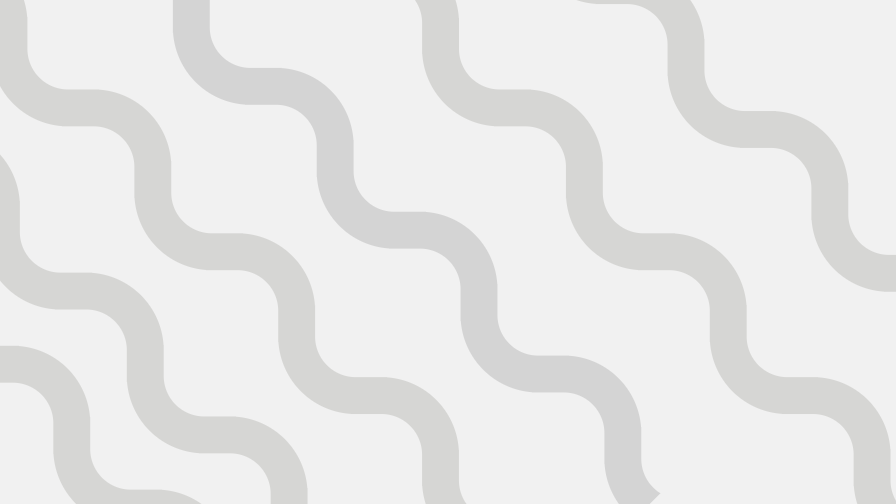
A Shadertoy shader for this pattern:

```glsl
// Six thick grey wavy lines running down diagonally over a pale ground.
// Each is a staircase with rounded corners, folded to one corner per cell;
// one line is a cooler grey and is cut off square near the bottom edge.

// Lengths are in canvas heights, with y measured down from the top.
const float STEP = 0.2854;         // side of one stair
const float CORNER_RADIUS = 0.1171;
const float HALF_WIDTH = 0.0366;
const float CUT_POSITION = 2.289;  // x + y where the cut line ends
const int CUT_LINE = 1;
const int LINE_COUNT = 6;

const vec3 GROUND = vec3(0.945);
const vec3 WARM_GREY = vec3(0.840, 0.840, 0.832);
const vec3 COOL_GREY = vec3(0.832);

// One inner corner of each staircase
const vec2 LINE_ORIGIN[LINE_COUNT] = vec2[](
    vec2(0.0178, 0.2141), vec2(0.3796, 0.1713), vec2(0.8741, 0.2141),
    vec2(1.3611, 0.2569), vec2(0.0028, 0.5775), vec2(0.1424, 1.0081));

// Distance to the centre of an endless staircase with rounded corners
float stairDistance(vec2 p) {
    float cell = floor((p.x + p.y) / STEP + 0.5);
    p -= STEP * vec2(ceil(cell * 0.5), floor(cell * 0.5));

    // Odd corners are even ones turned by half a turn
    if (mod(cell, 2.0) > 0.5) p = -p;

    // Legs now lie along +x and +y, joined by a quarter circle
    vec2 inset = max(CORNER_RADIUS - vec2(p.x, -p.y), 0.0);
    return abs(length(inset) - CORNER_RADIUS);
}

void mainImage(out vec4 fragColor, in vec2 fragCoord) {
    float pixel = 1.0 / iResolution.y;
    vec2 p = vec2(fragCoord.x, iResolution.y - fragCoord.y) * pixel;
    vec3 color = GROUND;

    for (int i = 0; i < LINE_COUNT; i++) {
        float d = stairDistance(p - LINE_ORIGIN[i]) - HALF_WIDTH;
        vec3 lineColor = WARM_GREY;
        if (i == CUT_LINE) {
            // Square end, across the diagonal direction of travel
            d = max(d, (p.x + p.y - CUT_POSITION) * inversesqrt(2.0));
            lineColor = COOL_GREY;
        }
        color = mix(color, lineColor, clamp(0.5 - d / pixel, 0.0, 1.0));
    }
    fragColor = vec4(color, 1.0);
}
```
